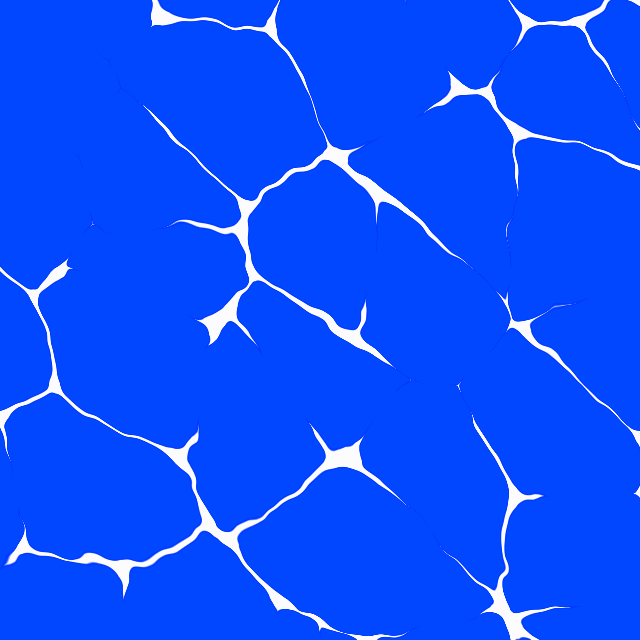
A Shadertoy shader for this texture:

```glsl
// Broken network of wavy white cracks with webbed junctions on a vivid blue ground.

const vec3 BLUE = vec3(0.0, 0.28, 1.0);
const vec3 RIM_BLUE = vec3(0.0, 0.23, 1.0);
const vec3 WHITE = vec3(0.99, 0.99, 1.0);

const vec2 CELLS = vec2(4.1, 5.4);   // cells along and across the falling diagonal
const float JITTER = 1.0;
const float HALF_WIDTH = 0.0155;     // crack half width, in cells
const float WEB_SIZE = 0.08;         // rounding of the junction corners
const float FLARE_WIDTH = 0.036;     // extra half width at a junction
const float FLARE_REACH = 0.2;       // how far the flare extends

vec2 hash22(vec2 p) {
    vec3 q = fract(p.xyx * vec3(0.1031, 0.1030, 0.0973));
    q += dot(q, q.yzx + 33.33);
    return fract((q.xx + q.yz) * q.zy);
}

// Two independent channels of value noise, 0 to 1
vec2 noise2(vec2 p) {
    vec2 i = floor(p), f = fract(p);
    f = f * f * f * (f * (f * 6.0 - 15.0) + 10.0);
    vec2 low = mix(hash22(i), hash22(i + vec2(1, 0)), f.x);
    vec2 high = mix(hash22(i + vec2(0, 1)), hash22(i + vec2(1, 1)), f.x);
    return mix(low, high, f.y);
}

float smoothMin(float a, float b, float k) {
    float h = max(k - abs(a - b), 0.0) / k;
    return min(a, b) - 0.25 * k * h * h;
}

// Vector from p to the jittered site of a cell
vec2 toSite(vec2 p, vec2 cell, float jitter) {
    return cell + 0.5 + jitter * (hash22(cell) - 0.5) - p;
}

// Returns x: rounded border distance, y: remoteness from junctions
vec2 crackNetwork(vec2 p, float jitter, float web) {
    vec2 home = floor(p), closest = home;
    vec3 nearest = vec3(9.0);

    // Distances of the three closest sites
    for (int y = -2; y <= 2; y++)
    for (int x = -2; x <= 2; x++) {
        vec2 cell = home + vec2(x, y);
        float d = length(toSite(p, cell, jitter));
        if (d < nearest.x) {
            nearest = vec3(d, nearest.xy);
            closest = cell;
        } else if (d < nearest.y) {
            nearest = vec3(nearest.x, d, nearest.y);
        } else {
            nearest.z = min(nearest.z, d);
        }
    }

    // Borders of the closest cell, blended where they meet
    vec2 site1 = toSite(p, closest, jitter);
    float border = 1.0;
    for (int y = -2; y <= 2; y++)
    for (int x = -2; x <= 2; x++) {
        if (x == 0 && y == 0) continue;
        vec2 site = toSite(p, closest + vec2(x, y), jitter);
        float d = dot(0.5 * (site1 + site), normalize(site - site1));
        border = smoothMin(border, d, web);
    }
    return vec2(border, nearest.z - nearest.x);
}

// Bends the lines broadly, then adds a fine wobble
vec2 warp(vec2 p, float bend, float wobble) {
    return p + bend * (noise2(p * 1.6 + 5.0) - 0.5)
             + wobble * (noise2(p * 7.5 + 31.0) - 0.5);
}

void mainImage(out vec4 fragColor, in vec2 fragCoord) {
    float canvas = min(iResolution.x, iResolution.y);
    vec2 uv = fragCoord / canvas;
    vec2 p = vec2(uv.x - uv.y, uv.x + uv.y) * 0.7071 * CELLS + 20.0;
    float pixel = 0.5 * (CELLS.x + CELLS.y) / canvas;

    // How far cracks run from their junctions before they end in a point
    float reach = mix(-0.1, 0.72, smoothstep(0.12, 0.88, noise2(p * 1.4 + 90.0).x));
    float presence = clamp(reach * 5.0, 0.02, 1.0);

    vec2 crack = crackNetwork(warp(p, 0.16, 0.055), JITTER, WEB_SIZE * presence);

    // Width along the crack: tapered tips, flared junctions
    float taper = min(1.0, (reach - crack.y) / 0.2);
    float width = HALF_WIDTH * mix(0.5, 1.4, noise2(p * 2.5 + 60.0).x) * taper;
    float flare = max(0.0, 1.0 - crack.y / FLARE_REACH);
    width += FLARE_WIDTH * presence * flare * flare;
    float dist = crack.x - width;

    // Crisp fill with a faint darker rim
    float fill = 1.0 - smoothstep(-0.6 * pixel, 0.6 * pixel, dist);
    float rim = 1.0 - smoothstep(1.0 * pixel, 1.6 * pixel, dist);
    vec3 color = mix(BLUE, RIM_BLUE, rim);
    fragColor = vec4(mix(color, WHITE, fill), 1.0);
}
```
